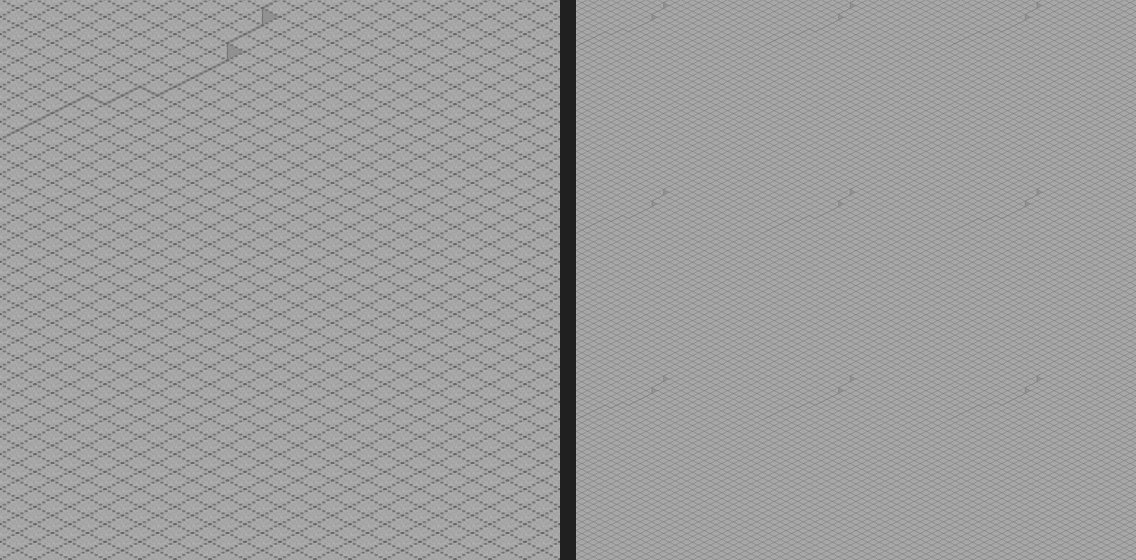
Left: one tile. Right: repeated 3 by 3.
Give the GLSL for this pattern, as a three.js fragment shader.

```glsl
// Grey isometric diamond grid, 16 across and 32 down, with soft dotted lines and one ridge with two pennants.
varying vec2 vUv;

vec2 gradientAt(vec2 cell) {
  cell = mod(cell, vec2(8.0, 4.0)); // wraps, so every diamond shares the same grain
  float angle = 6.2832 * fract(sin(dot(cell, vec2(127.1, 311.7))) * 4375.85);
  return vec2(cos(angle), sin(angle));
}

float gradientNoise(vec2 p) {
  vec2 i = floor(p), f = fract(p);
  vec2 w = f * f * (3.0 - 2.0 * f);
  vec2 e = vec2(0.0, 1.0);
  float low = mix(dot(gradientAt(i), f), dot(gradientAt(i + e.yx), f - e.yx), w.x);
  float high = mix(dot(gradientAt(i + e.xy), f - e.xy), dot(gradientAt(i + e.yy), f - e.yy), w.x);
  return mix(low, high, w.y);
}

// Coverage of a band of the given half width with soft edges.
float band(float d, float halfWidth, float soft) {
  return 1.0 - smoothstep(halfWidth - soft, halfWidth + soft, abs(d));
}

// Ink of one family of 2:1 dotted lines; slope is +1 rising or -1 falling.
float dottedLines(vec2 p, float slope) {
  float dot4 = floor(p.x / 4.0 + 0.5); // a dot every 4 units
  float dx = p.x - 4.0 * dot4;
  float dy = mod(p.y - 0.7 - slope * 2.0 * dot4 + 8.0, 16.0) - 8.0;
  return mix(0.15, 1.0, band(dx, 1.35, 0.85)) * band(dy, 0.8, 0.7);
}

void main() {
  vec2 p = vUv * 512.0; // a diamond is 32 by 16 units
  float tone = 0.655 + 0.08 * gradientNoise(p / 2.0);

  // Half-diamond coordinates, counted down from the top.
  vec2 g = vec2(p.x / 16.0, (512.7 - p.y) / 8.0);

  // Ridge along the grid, fading out before the canvas edges.
  float ridge = 16.0 - g.x + 2.0 * (clamp(g.x - 5.0, 0.0, 1.0) + clamp(g.x - 8.0, 0.0, 1.0))
              - 2.0 * (step(13.0, g.x) + step(15.0, g.x));
  float fade = smoothstep(0.0, 0.5, g.x) * (1.0 - smoothstep(15.3, 15.8, g.x));
  tone = mix(tone, 0.56, fade * band(g.y - ridge, 0.16, 0.08));

  // Half-diamond pennants with a dark upright edge.
  for (int i = 0; i < 2; i++) {
    vec2 a = g - vec2(13.0 + 2.0 * float(i), 6.0 - 4.0 * float(i));
    float fill = smoothstep(-0.03, 0.03, a.x) * (1.0 - smoothstep(0.95, 1.05, a.x + abs(a.y)));
    tone = mix(tone, 0.57, fill);
    tone = mix(tone, 0.46, band(a.x, 0.04, 0.03) * band(a.y, 1.0, 0.06));
  }

  // Crossings gather ink from both families and turn darkest.
  float ink = min(dottedLines(p, 1.0) + dottedLines(p, -1.0), 1.15);
  tone = min(tone, mix(tone, 0.44, ink));
  gl_FragColor = vec4(vec3(tone), 1.0);
}
```
